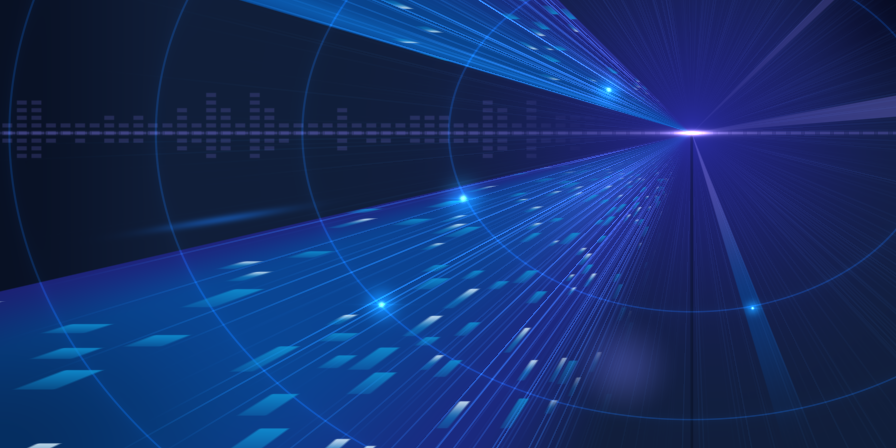
Give the GLSL for this background, as a Shadertoy shader.

```glsl
const vec2 VANISH = vec2(1.544, 0.703);
const vec3 NAVY = vec3(0.063, 0.118, 0.225);
const vec3 BLACK_BLUE = vec3(0.012, 0.03, 0.085);
const vec3 VIOLET = vec3(0.125, 0.135, 0.50);
const vec3 BLUE = vec3(0.03, 0.29, 0.61);
const vec3 CYAN = vec3(0.06, 0.58, 0.84);
const vec3 LILAC = vec3(0.40, 0.39, 0.76);
const vec3 ICE = vec3(0.85, 0.95, 1.0);
const vec3 PINK = vec3(1.0, 0.78, 0.88);
const float RING_STEP = 0.327;
const float RING_START = 0.215;
const float RING_SQUASH = 0.736;
const vec2 BAR_PITCH = vec2(0.0325, 0.0170);
const vec2 DASH_PITCH = vec2(0.10, 0.16);
const float DASH_DENSITY = 0.34;
const float RAY_IN_BEAM = 0.42;
const float RAY_OUTSIDE = 0.05;
// Sparkles: position and size
const vec3 SPARKS[4] = vec3[4](vec3(1.034, 0.557, 1.0), vec3(0.852, 0.320, 0.85),
                               vec3(1.359, 0.799, 0.7), vec3(1.680, 0.312, 0.4));

float hash(vec2 p) {
    return fract(sin(dot(p, vec2(127.1, 311.7))) * 43758.5453);
}

// Soft-edged interval
float band(float x, float lo, float hi, float soft) {
    return smoothstep(lo - soft, lo + soft, x) * (1.0 - smoothstep(hi - soft, hi + soft, x));
}

// Thin lines from the vanishing point, one per angular cell
float rays(float angle, float r, float perDegree, float px) {
    float cell = floor(angle * perDegree);
    float centre = 0.2 + 0.6 * hash(vec2(cell, perDegree));
    float dist = radians(abs(fract(angle * perDegree) - centre) / perDegree) * r;
    float strength = pow(hash(vec2(cell, 7.3)), 2.5);
    float reach = 0.25 + 1.5 * hash(vec2(cell, 3.1));
    float line = 1.0 - smoothstep(0.0003, 0.001 + px, dist);
    return line * strength * smoothstep(0.02, 0.25, r) * (1.0 - smoothstep(reach * 0.5, reach, r));
}

// Perspective dashes: x is coverage, y is the bright head
vec2 dashes(vec2 d, float px) {
    float across = max(-d.x, 0.001);
    float depth = max(abs(d.y), 0.001);
    vec2 g = vec2(log(across / depth), log(depth)) / DASH_PITCH;
    vec2 soft = px * vec2(1.0 / across + 1.0 / depth, 1.0 / depth) / DASH_PITCH;
    float side = sign(d.y) * 17.0;
    g.y += 5.0 * hash(vec2(floor(g.x), side));
    vec2 cell = floor(g) + side;
    vec2 f = fract(g);
    vec2 size = vec2(0.25 + 0.5 * hash(cell + 2.7), 0.25 + 0.5 * hash(cell + 9.1));
    float shape = band(f.x, 0.1, 0.1 + size.x, soft.x) * band(f.y, 0.1, 0.1 + size.y, soft.y);
    float along = clamp((f.y - 0.1) / size.y, 0.0, 1.0);
    float shown = step(hash(cell + 5.3), DASH_DENSITY) * smoothstep(0.03, 0.15, depth);
    float head = step(size.x, 0.48) * (1.0 - smoothstep(0.0, 0.7, along));
    return vec2(shape * shown * mix(1.0, 0.3, along), head);
}

// Mirrored level meter along the horizon
float equalizer(vec2 p, float px) {
    vec2 q = vec2(p.x, p.y - VANISH.y) / BAR_PITCH;
    float column = floor(q.x);
    float level = 1.0 + 4.5 * pow(hash(vec2(column, 4.0)), 1.6);
    level *= q.y < 0.0 ? 0.75 : 1.0;
    vec2 f = abs(fract(q + vec2(0.0, 0.5)) - 0.5);
    vec2 box = 1.0 - smoothstep(vec2(0.34, 0.27) - px / BAR_PITCH, vec2(0.34, 0.27) + px / BAR_PITCH, f);
    float inside = step(abs(floor(q.y + 0.5)), level);
    return box.x * box.y * inside * (1.0 - smoothstep(1.0, 1.4, p.x));
}

void mainImage(out vec4 fragColor, in vec2 fragCoord) {
    float px = 1.0 / iResolution.y;
    vec2 p = fragCoord * px;
    vec2 d = p - VANISH;
    float r = max(length(d), 0.001);
    float angle = degrees(atan(-d.y, -d.x)); // 0 points left, positive below
    float soft = degrees(px / r);

    // Night backdrop and violet halo
    float dark = (1.0 - smoothstep(0.0, 0.45, p.x)) * 0.6;
    dark = max(dark, smoothstep(0.3, 0.0, length(p - vec2(2.0, 1.0))));
    vec3 col = mix(NAVY, BLACK_BLUE, dark);
    col = mix(col, VIOLET, 0.95 * exp(-dot(d, d) / 0.15));

    // Elliptical rings
    float ring = (length(d / vec2(1.0, RING_SQUASH)) - RING_START) / RING_STEP;
    float ringDist = abs(ring - floor(ring + 0.5)) * RING_STEP;
    float ringLine = step(0.5, ring) * (1.0 - smoothstep(0.0005, 0.002 + px, ringDist));
    float ringGlow = step(0.5, ring) * exp(-ringDist / 0.012);

    // Level meter and dashed horizon
    col = mix(col, LILAC, 0.25 * equalizer(p, px));
    float horizon = exp(-pow(d.y / 0.0035, 2.0));
    col = mix(col, LILAC, horizon * (0.25 + 0.2 * step(0.3, fract(p.x / BAR_PITCH.x))));

    // Narrow shafts on the right
    float shafts = 0.75 * band(angle, -175.4, -169.6, soft) + 0.55 * band(angle, -137.0, -134.5, soft);
    col = mix(col, LILAC, shafts * (0.3 + 0.3 * smoothstep(0.0, 0.5, r)));
    float shaftDown = band(angle, 106.5, 112.0, soft);
    col = mix(col, mix(LILAC, BLUE, smoothstep(0.1, 0.4, r)), shaftDown * 0.55 * (1.0 - smoothstep(0.35, 0.75, r)));
    col = mix(col, BLACK_BLUE, 0.4 * (1.0 - smoothstep(0.001, 0.003 + px, abs(d.x))) * step(d.y, 0.0));

    // Wide light beams
    float lower = band(angle, 12.9, 76.0, soft) * (1.0 - smoothstep(52.0, 76.0, angle));
    float upper = band(angle, -45.0, -16.4, soft);
    vec3 lowerColor = mix(VIOLET, BLUE, smoothstep(12.0, 18.0, angle) * (1.0 - 0.8 * smoothstep(28.0, 55.0, angle)));
    lowerColor = mix(lowerColor, VIOLET, 0.7 * exp(-r * 2.5));
    lowerColor *= 1.0 - 0.35 * smoothstep(0.75, 0.0, length(p * vec2(1.0, 1.6)));
    col = mix(col, lowerColor, 0.93 * lower);
    col = mix(col, mix(VIOLET, BLUE, smoothstep(-45.0, -22.0, -abs(angle))), 0.85 * upper);
    col += CYAN * 0.14 * upper * exp(-pow((angle + 18.0) / 1.6, 2.0));

    // Rings, rays and dashes over the beams
    float beams = max(lower, upper);
    col += BLUE * (0.28 * ringLine + 0.06 * ringGlow);
    float fan = rays(angle, r, 0.7, px) + rays(angle, r, 1.6, px);
    col += mix(CYAN, LILAC, exp(-r * 1.6)) * fan * mix(RAY_OUTSIDE, RAY_IN_BEAM, beams);
    col += LILAC * 0.18 * lower * exp(-pow((angle - 33.0) / 16.0, 2.0)) * exp(-pow((r - 0.22) / 0.2, 2.0));
    vec2 dash = dashes(d, px);
    col = mix(col, mix(CYAN, ICE, dash.y), dash.x * beams * 0.85);

    // Drifting streak and pale glow
    vec2 s = p - vec2(0.495, 0.510);
    s = vec2(s.x + 0.155 * s.y, s.y - 0.155 * s.x);
    col += BLUE * 0.55 * exp(-pow(s.x / 0.14, 2.0) - pow(s.y / 0.009, 2.0));
    col += LILAC * 0.3 * (1.0 - smoothstep(0.0, 0.13, length(p - vec2(1.393, 0.18))));

    // Sparkles
    for (int i = 0; i < 4; i++) {
        vec2 q = (p - SPARKS[i].xy) / SPARKS[i].z;
        float q2 = dot(q, q);
        col += CYAN * 0.45 * exp(-q2 / 0.0014) + ICE * 0.7 * exp(-q2 / 0.00005);
        col += CYAN * 0.3 * exp(-abs(q.x) / 0.03 - abs(q.y) / 0.003);
    }

    // Flare at the vanishing point
    col += VIOLET * 0.4 * exp(-r / 0.06);
    col += PINK * (0.6 * exp(-abs(d.x) / 0.08 - abs(d.y) / 0.005) + 0.8 * exp(-pow(d.x / 0.035, 2.0) - pow(d.y / 0.006, 2.0)));

    fragColor = vec4(clamp(col, 0.0, 1.0), 1.0);
}
```
